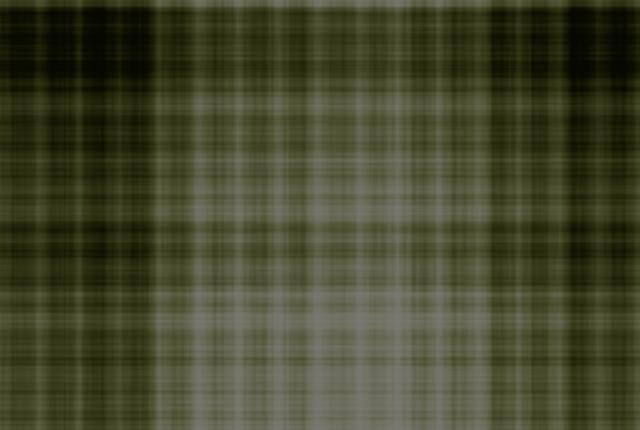
Reproduce this pattern procedurally as a Shadertoy shader.

```glsl
// Woven olive plaid: a warp profile (columns) plus a weft profile (rows).
// Each profile sums broad bands, 16 repeating stripes and fine random threads;
// the summed light is softly limited and toned from black through olive to grey.

#define REPEATS 16.0
#define WARP_STRIPE 0.075
#define WEFT_STRIPE 0.042
#define SUBSTRIPE_LIGHT 0.010
#define THREAD_LIGHT 0.085
#define WEAVE_LIGHT 0.020
#define BAND_SOFTNESS 0.012
#define LIGHT_FLOOR 0.030
#define LIGHT_CEILING 0.470
#define LIMIT_SOFTNESS 0.10

float hash(vec2 p) {
    return fract(sin(dot(p, vec2(127.1, 311.7))) * 43758.5453);
}

float noise(vec2 p) {
    vec2 i = floor(p), f = fract(p);
    f = f * f * (3.0 - 2.0 * f);
    return mix(mix(hash(i), hash(i + vec2(1, 0)), f.x),
               mix(hash(i + vec2(0, 1)), hash(i + vec2(1, 1)), f.x), f.y);
}

// Smooth minimum; negated arguments give a smooth maximum
float softMin(float a, float b, float k) {
    float h = max(k - abs(a - b), 0.0) / k;
    return min(a, b) - 0.25 * h * h * k;
}

// Moves to a new light level at the given edge
float band(float level, float p, float edge, float next) {
    return mix(level, next, smoothstep(edge - BAND_SOFTNESS, edge + BAND_SOFTNESS, p));
}

float warpBands(float x) {
    float v = 0.020;
    v = band(v, x, 0.110, -0.008);
    v = band(v, x, 0.178, 0.012);
    v = band(v, x, 0.238, 0.115);
    v = band(v, x, 0.302, 0.180);
    v = band(v, x, 0.485, 0.203);
    v = band(v, x, 0.640, 0.175);
    v = band(v, x, 0.700, 0.150);
    v = band(v, x, 0.762, 0.082);
    v = band(v, x, 0.825, 0.060);
    v = band(v, x, 0.885, 0.000);
    return band(v, x, 0.983, 0.035);
}

float weftBands(float y) {
    float v = 0.190;
    v = band(v, y, 0.020, 0.055);
    v = band(v, y, 0.060, 0.030);
    v = band(v, y, 0.185, 0.095);
    v = band(v, y, 0.218, 0.160);
    v = band(v, y, 0.270, 0.125);
    v = band(v, y, 0.350, 0.175);
    v = band(v, y, 0.440, 0.205);
    v = band(v, y, 0.519, 0.130);
    v = band(v, y, 0.595, 0.175);
    v = band(v, y, 0.670, 0.215);
    v = band(v, y, 0.715, 0.255);
    v = band(v, y, 0.770, 0.210);
    return band(v, y, 0.845, 0.245);
}

// One soft light stripe per repeat, with four narrow ones inside it
float stripes(float p, float phase, float light, float sharpness) {
    float turn = 6.28318 * (p * REPEATS - phase);
    float wide = pow(0.5 + 0.5 * cos(turn), sharpness);
    return light * (wide - 0.35) + SUBSTRIPE_LIGHT * cos(4.0 * turn);
}

// Threads of three widths, each with its own random light
float threads(float p, float seed) {
    float sum = 0.0, count = 4.0 * REPEATS;
    for (int i = 0; i < 3; i++) {
        sum += 0.3 * (noise(vec2(p * count, seed + float(i) * 7.0)) - 0.5);
        count *= 2.0;
    }
    return THREAD_LIGHT * sum;
}

// Broken thread highlights in both directions
float weave(vec2 p) {
    float across = noise(p * vec2(24.0, 170.0));
    float down = noise(p * vec2(256.0, 16.0) + 31.0);
    return WEAVE_LIGHT * (across + down - 1.0);
}

// Black to olive to warm grey
vec3 tone(float g) {
    return vec3(g * (0.90 + 0.23 * g), g, 2.0 * g * g);
}

void mainImage(out vec4 fragColor, in vec2 fragCoord) {
    vec2 p = fragCoord / iResolution.xy;
    p.y = 1.0 - p.y;

    float warp = warpBands(p.x) + stripes(p.x, 0.97, WARP_STRIPE, 2.0) + threads(p.x, 3.0);
    float weft = weftBands(p.y) + stripes(p.y, 0.95, WEFT_STRIPE, 1.0) + threads(p.y, 53.0);
    float light = warp + weft + weave(p);

    light = softMin(light, LIGHT_CEILING, LIMIT_SOFTNESS);
    light = -softMin(-light, -LIGHT_FLOOR, LIMIT_SOFTNESS * 0.5);
    fragColor = vec4(tone(light), 1.0);
}
```
